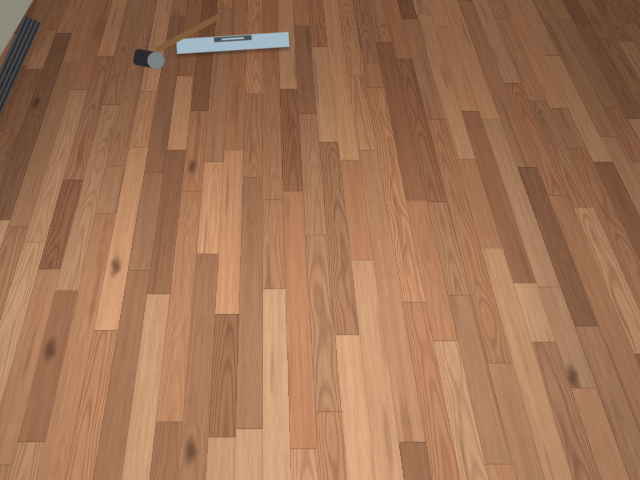
Write a WebGL 2 fragment shader that draws this texture.

```glsl
#version 300 es
precision highp float;
// Oak strip floor seen in perspective, with a mallet, a pale bar and a wall vent.
// Strips are unit columns of a projected plane, cut by jittered end joints;
// each board hashes its own tone, grain and knot, then soft window light is added.
uniform vec2 u_resolution;
out vec4 outColor;

const vec2 VANISH = vec2(0.547, 2.128);  // where the seams converge
const float STRIPS = 36.15;              // strips per unit of view slope
const float DEPTH = 7.6;                 // board lengths per unit of inverse distance
const float ASPECT = 8.0;                // board length over board width

const vec3 OAK_DARK = vec3(0.54, 0.385, 0.285);
const vec3 OAK_MID = vec3(0.675, 0.50, 0.37);
const vec3 OAK_LIGHT = vec3(0.775, 0.60, 0.45);
const vec3 KNOT = vec3(0.30, 0.20, 0.15);
const vec3 PALE_BLUE = vec3(0.64, 0.735, 0.79);
const vec3 STEEL = vec3(0.41, 0.44, 0.45);
const vec3 RUBBER = vec3(0.17, 0.16, 0.17);
const vec3 HANDLE = vec3(0.50, 0.37, 0.24);

float hash(vec2 p) {
  vec3 q = fract(vec3(p.xyx) * 0.1031);
  q += dot(q, q.yzx + 33.33);
  return fract((q.x + q.y) * q.z);
}

float noise(vec2 p) {
  vec2 i = floor(p), f = fract(p);
  f = f * f * (3.0 - 2.0 * f);
  vec2 e = vec2(0.0, 1.0);
  return mix(mix(hash(i), hash(i + e.yx), f.x),
             mix(hash(i + e.xy), hash(i + e.yy), f.x), f.y);
}

// Signed distance to a straight bar with square ends.
float bar(vec2 p, vec2 a, vec2 b, float halfWidth) {
  vec2 axis = normalize(b - a), q = p - 0.5 * (a + b);
  vec2 d = abs(vec2(dot(q, axis), dot(q, vec2(-axis.y, axis.x))))
         - vec2(0.5 * length(b - a), halfWidth);
  return length(max(d, 0.0)) + min(max(d.x, d.y), 0.0);
}

float cover(float dist, float blur) {
  return 1.0 - smoothstep(-blur, blur, dist);
}

float joint(float strip, float i) {
  return i + 0.8 * hash(vec2(strip, i) + 71.0);
}

// Wood colour of one board: c runs across (-0.5 to 0.5), z along it.
vec3 wood(float c, float z, vec2 id) {
  float seed = hash(id + 5.0) * 90.0;
  float tone = hash(id + 19.0);
  vec3 col = mix(OAK_MID, OAK_LIGHT, smoothstep(0.4, 1.0, tone));
  col = mix(col, OAK_DARK, 0.85 * (1.0 - smoothstep(0.0, 0.28, tone)));
  col *= mix(vec3(1.02, 0.985, 0.96), vec3(0.98, 1.005, 1.02), hash(id + 43.0));

  // Knot, which also bends the rings around it
  float hasKnot = step(hash(id + 61.0), 0.1);
  vec2 k = vec2(c - 0.6 * (hash(id + 8.0) - 0.5),
                (z - id.y - 0.5 - 0.5 * hash(id + 3.0)) * ASPECT);
  k.x += 0.15 * (noise(k * 3.0 + seed) - 0.5);
  float knotDist = length(k * vec2(1.0, 0.5));

  // Arched rings on plain-sawn boards, straight streaks on all
  float arch = smoothstep(0.3, 0.8, hash(id + 27.0));
  float off = c + 0.3 * (hash(id + 31.0) - 0.5);
  float phase = 62.0 * off * off + 20.0 * z + 13.0 * noise(vec2(c * 2.0, z * 5.0) + seed)
              + hasKnot * 9.0 * exp(-4.0 * knotDist * knotDist);
  float rings = pow(0.5 + 0.5 * sin(phase), 2.0);
  float streak = noise(vec2(c * 9.0, z * 3.0) + seed);
  float fine = noise(vec2(c * 22.0, z * 22.0) + seed);
  float grain = 0.13 * arch * rings + 0.08 * streak * (1.0 - 0.5 * arch) + 0.06 * fine;
  col *= 1.05 - grain * vec3(0.8, 1.1, 1.2);

  float mineral = smoothstep(0.78, 0.95, noise(vec2(c * 4.0, z * 2.2) + seed + 13.0));
  col = mix(col, KNOT * 1.4, 0.25 * mineral);
  return mix(col, KNOT, hasKnot * 0.65 * (1.0 - smoothstep(0.02, 0.32, knotDist)));
}

vec3 floorColor(vec2 p, float px) {
  float d = VANISH.y - p.y;
  float u = (p.x - VANISH.x) / d * STRIPS;
  float strip = floor(u), c = fract(u) - 0.5;
  float z = DEPTH / d + 7.0 * hash(vec2(strip, 2.0));
  float i = floor(z), near = joint(strip, i), next = joint(strip, i + 1.0);
  vec2 id = vec2(strip, z < near ? i - 1.0 : i);
  vec3 col = wood(c, z, id);

  // Seams and end joints
  float seam = cover(0.5 - abs(c) - 0.018, STRIPS / d * px);
  float ends = cover(min(abs(z - near), abs(z - next)) - 0.002, DEPTH / (d * d) * px);
  return col * (1.0 - 0.16 * max(seam * (0.4 + 0.6 * hash(id + 9.0)), ends));
}

// Light pools low and central, fading to a warm dim far end.
vec3 lighting(vec2 p) {
  float far = smoothstep(0.3, 1.05, p.y);
  float side = smoothstep(0.2, 0.85, abs(p.x - 0.56 - 0.1 * far));
  float level = mix(1.14, 0.72, far) * (1.0 - 0.22 * side);
  return level * mix(vec3(0.99, 1.0, 1.02), vec3(1.0, 0.94, 0.91), far);
}

void main() {
  vec2 p = gl_FragCoord.xy / u_resolution.y;
  float px = 1.0 / u_resolution.y;
  vec3 col = floorColor(p, px) * lighting(p);

  // Wall vent: dark slatted band below a pale casing
  float slats = 0.5 + 0.5 * sin(dot(p, vec2(0.91, -0.41)) * 700.0);
  col = mix(col, mix(RUBBER, STEEL, 0.45 * slats), cover(bar(p, vec2(0.068, 0.96), vec2(-0.03, 0.74), 0.019), px));
  col = mix(col, vec3(0.55, 0.54, 0.49), cover(bar(p, vec2(0.05, 1.03), vec2(-0.05, 0.86), 0.032), px));

  // Pale bar with its shadow and dark grip
  vec2 barA = vec2(0.368, 0.903), barB = vec2(0.602, 0.918);
  col *= 1.0 - 0.3 * cover(bar(p + vec2(0.0, 0.006), barA, barB, 0.016), 0.006);
  col = mix(col, PALE_BLUE, cover(bar(p, barA, barB, 0.0155), px));
  col = mix(col, STEEL * 0.7, cover(bar(p, vec2(0.446, 0.917), vec2(0.524, 0.922), 0.005), px));
  col = mix(col, PALE_BLUE, cover(bar(p, vec2(0.462, 0.918), vec2(0.508, 0.921), 0.002), px));

  // Mallet
  col = mix(col, HANDLE, cover(bar(p, vec2(0.325, 0.895), vec2(0.457, 0.966), 0.006), px));
  col = mix(col, RUBBER, cover(bar(p, vec2(0.288, 0.881), vec2(0.325, 0.874), 0.008) - 0.009, px));
  col = mix(col, STEEL * 1.15, cover(length(p - vec2(0.325, 0.874)) - 0.018, px));
  outColor = vec4(col, 1.0);
}
```
